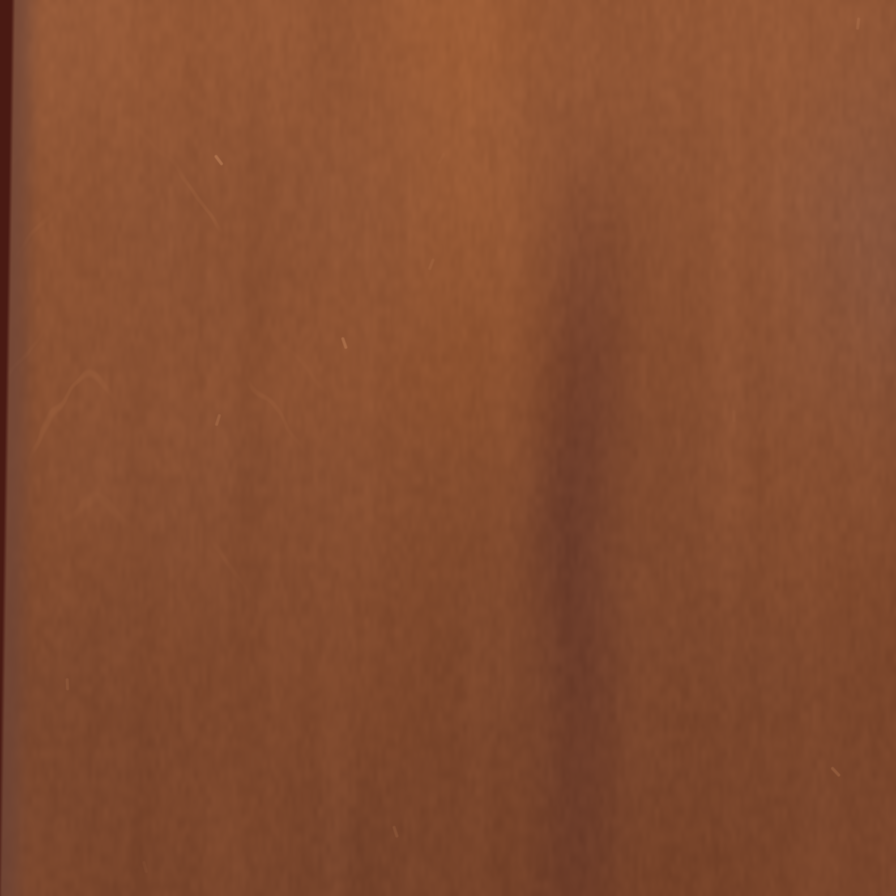
Reproduce this texture procedurally as a Shadertoy shader.

```glsl
const vec3 LOW_WOOD = vec3(0.462, 0.262, 0.165);
const vec3 HIGH_WOOD = vec3(0.572, 0.338, 0.208);
const vec3 SHADOW_TINT = vec3(-0.085, -0.060, -0.020);
const vec3 GLOW_TINT = vec3(0.040, 0.024, 0.004);
const vec3 HAZE_TINT = vec3(-0.015, 0.008, 0.034);
const vec3 EDGE_HAZE = vec3(0.43, 0.27, 0.22);
const vec3 GAP_COLOR = vec3(0.29, 0.10, 0.075);
const vec3 FLECK_COLOR = vec3(0.76, 0.52, 0.36);
const float STREAK_AMOUNT = 0.026;
const float CLOUD_AMOUNT = 0.036;
const float FIBER_AMOUNT = 0.020;
const float RING_AMOUNT = 0.030;
const float RING_COUNT = 9.0;
const int FLECK_COUNT = 14;

float hash(vec2 p) {
    vec3 q = fract(vec3(p.xyx) * 0.1031);
    q += dot(q, q.yzx + 33.33);
    return fract((q.x + q.y) * q.z);
}

float noise(vec2 p) {
    vec2 i = floor(p), f = fract(p);
    f = f * f * (3.0 - 2.0 * f);
    return mix(mix(hash(i), hash(i + vec2(1, 0)), f.x),
               mix(hash(i + vec2(0, 1)), hash(i + vec2(1, 1)), f.x), f.y);
}

float fbm(vec2 p) {
    float sum = 0.0, weight = 0.5;
    for (int i = 0; i < 4; i++) {
        sum += weight * noise(p);
        p = p * 2.03 + 17.3;
        weight *= 0.5;
    }
    return sum / 0.9375;
}

float bump(float x, float center, float width) {
    float d = (x - center) / width;
    return exp(-d * d);
}

// Pale nested arches of the cathedral grain
float growthRings(vec2 uv) {
    float dx = uv.x - 0.10;
    float level = uv.y + 1.4 * sqrt(dx * dx + 0.0015);
    level += 0.09 * (fbm(uv * vec2(9.0, 6.0)) - 0.5);
    float d = abs(fract(level * RING_COUNT) - 0.5) / RING_COUNT;
    float broken = smoothstep(0.42, 0.68, noise(uv * vec2(13.0, 9.0) + 5.0));
    float area = smoothstep(0.40, 0.25, uv.x) * smoothstep(0.30, 0.45, uv.y)
               * smoothstep(0.88, 0.76, uv.y);
    return (1.0 - smoothstep(0.001, 0.006, d)) * broken * area;
}

// Short slanted nicks, brightness and size chosen per nick
float flecks(vec2 uv) {
    float mask = 0.0;
    for (int i = 0; i < FLECK_COUNT; i++) {
        float id = float(i);
        vec2 center = vec2(hash(vec2(id, 3.7)), hash(vec2(id, 9.1)));
        float angle = 1.6 * (hash(vec2(id, 5.3)) - 0.5);
        float strength = hash(vec2(id, 1.9));
        vec2 p = uv - center;
        p = vec2(cos(angle) * p.x - sin(angle) * p.y, sin(angle) * p.x + cos(angle) * p.y);
        p.y -= clamp(p.y, -0.005, 0.005);
        mask += 0.55 * pow(strength, 3.0) * (1.0 - smoothstep(0.0005, 0.0028, length(p)));
    }
    return min(mask, 1.0);
}

void mainImage(out vec4 fragColor, in vec2 fragCoord) {
    vec2 uv = fragCoord / iResolution.xy;
    float warp = 0.025 * (noise(uv * vec2(2.0, 5.0) + 8.0) - 0.5);

    // Soft light falling from the top
    vec3 color = mix(LOW_WOOD, HIGH_WOOD, smoothstep(-0.15, 1.05, uv.y));

    // Broad dark and bright bands along the board
    float shadow = bump(uv.x + warp, 0.645, 0.045) * smoothstep(0.95, 0.55, uv.y)
                 * mix(0.65, 1.0, smoothstep(0.0, 0.45, uv.y));
    float glow = bump(uv.x + warp, 0.51, 0.085) * smoothstep(0.1, 0.85, uv.y);
    float haze = smoothstep(0.82, 1.0, uv.x + warp) * bump(uv.y, 0.70, 0.17);
    color += SHADOW_TINT * shadow + GLOW_TINT * glow + HAZE_TINT * haze;

    // Mottling, vertical streaks and fine fibers
    float cloud = fbm(uv * vec2(7.0, 4.0) + 2.0) - 0.5;
    float streak = noise(vec2(uv.x * 32.0, uv.y * 1.8)) - 0.5;
    streak += 0.5 * (noise(vec2(uv.x * 85.0, uv.y * 4.0)) - 0.5);
    float fiber = noise(uv * vec2(210.0, 75.0)) + noise(uv * vec2(120.0, 95.0)) - 1.0;
    float tone = CLOUD_AMOUNT * cloud + STREAK_AMOUNT * streak + FIBER_AMOUNT * fiber;
    color += tone * vec3(1.0, 0.75, 0.55);
    color += vec3(0.4, -0.1, -0.6) * 0.03 * (fbm(uv * 5.0 + 31.0) - 0.5);

    color += RING_AMOUNT * growthRings(uv) * vec3(1.0, 0.85, 0.6);
    color = mix(color, FLECK_COLOR, flecks(uv));

    // Rounded board edge and the dark gap beside it
    float edge = mix(0.0, 0.015, uv.y);
    float fromEdge = uv.x - edge;
    color = mix(color, EDGE_HAZE, 0.7 * (1.0 - smoothstep(0.004, 0.035, fromEdge)));
    color = mix(GAP_COLOR, color, smoothstep(-0.003, 0.003, fromEdge));

    fragColor = vec4(clamp(color, 0.0, 1.0), 1.0);
}
```
